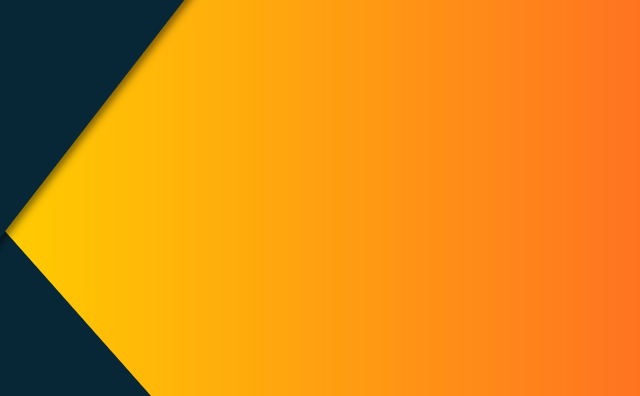
Give the GLSL for this background, as a Shadertoy shader.

```glsl
const vec3 NAVY = vec3(0.027, 0.153, 0.216);
const vec3 YELLOW = vec3(1.0, 0.802, 0.0);
const vec3 ORANGE = vec3(1.0, 0.452, 0.127);

// Signed distance to the line from a to b, positive on its right side
float lineDistance(vec2 p, vec2 a, vec2 b) {
    vec2 dir = normalize(b - a);
    return dot(p - a, vec2(dir.y, -dir.x));
}

// Antialiased coverage of the negative side of a distance
float coverage(float dist, float pixel) {
    return clamp(0.5 - dist / pixel, 0.0, 1.0);
}

// Soft falloff outside an edge
float edgeShadow(float dist, float width, float strength) {
    float t = max(dist, 0.0) / width;
    return strength * exp(-t * t);
}

void mainImage(out vec4 fragColor, in vec2 fragCoord) {
    vec2 uv = fragCoord / iResolution.xy;
    vec2 scale = vec2(iResolution.x / iResolution.y, 1.0);
    vec2 p = uv * scale;
    float pixel = 1.0 / iResolution.y;

    // Panel corners
    vec2 tip = vec2(0.008, 0.416) * scale;
    vec2 top = vec2(0.288, 1.0) * scale;
    vec2 bottom = vec2(0.236, 0.0) * scale;
    float upper = lineDistance(p, tip, top);
    float lower = lineDistance(p, bottom, tip);

    // Horizontal gradient with the lower panel over it
    vec3 color = mix(YELLOW, ORANGE, uv.x);
    color = mix(color, NAVY, coverage(lower, pixel));

    // Upper panel and the shadow it casts
    color *= 1.0 - edgeShadow(upper, 0.017, 0.42);
    color = mix(color, NAVY, coverage(upper, pixel));

    fragColor = vec4(color, 1.0);
}
```
